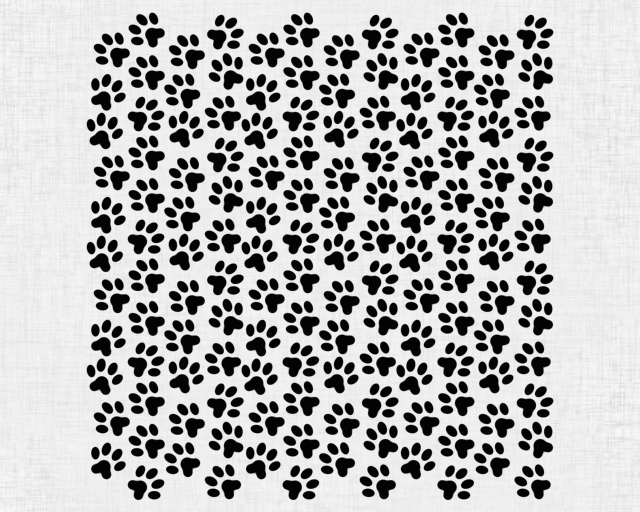
Write a WebGL 2 fragment shader that draws this pattern.

```glsl
#version 300 es
precision highp float;

uniform vec2 u_resolution;
out vec4 outColor;

// Lengths are fractions of the canvas height
#define COLUMNS 12
#define ROWS 12
#define COL_PITCH 0.0756
#define ROW_PITCH 0.0800
#define TOP_MARGIN 0.0577
#define PAW_SIZE 0.0326
#define EDGE_PIXELS 0.8
#define WEAVE 0.045
#define PAPER vec3(0.932)
#define INK vec3(0.012)

// The motif varies over four columns (matrix columns) and three rows
const mat4x3 TILT = mat4x3(-52, 28, 18,  -54, -54, 60,  -51, -51, 25,  60, -30, -54);
const mat4x3 SWAY = mat4x3(.08, .02, -.07,  -.02, -.02, .05,  .02, -.10, .03,  .10, .08, -.05);
const mat4x3 DROP = mat4x3(-.02, -.01, -.07,  0, .04, .07,  .02, -.02, -.11,  .07, -.02, .03);

float hash(vec2 p) {
    vec3 q = fract(vec3(p.xyx) * 0.1031);
    q += dot(q, q.yzx + 33.33);
    return fract((q.x + q.y) * q.z);
}

float noise(vec2 p) {
    vec2 i = floor(p), f = fract(p);
    f = f * f * (3.0 - 2.0 * f);
    return mix(mix(hash(i), hash(i + vec2(1, 0)), f.x),
               mix(hash(i + vec2(0, 1)), hash(i + vec2(1, 1)), f.x), f.y);
}

// Coordinates along a clockwise-tilted frame
vec2 tilted(vec2 p, float degrees) {
    float a = radians(degrees), c = cos(a), s = sin(a);
    return vec2(c * p.x - s * p.y, s * p.x + c * p.y);
}

float smoothMin(float a, float b, float k) {
    float h = max(k - abs(a - b), 0.0) / k;
    return min(a, b) - 0.25 * h * h * k;
}

float ellipse(vec2 p, vec2 radii) {
    p += 1e-4;
    float k = length(p / radii);
    return k * (k - 1.0) / length(p / (radii * radii));
}

// Four toes over a three-lobed pad, pointing up
float paw(vec2 p) {
    p.y += 0.65;
    p.x = abs(p.x);
    float innerToe = ellipse(tilted(p - vec2(0.36, 1.14), 9.0), vec2(0.265, 0.40));
    float outerToe = ellipse(tilted(p - vec2(0.83, 0.62), 30.0), vec2(0.25, 0.375));
    float crown = length(p - vec2(0.0, 0.14)) - 0.40;
    float lobe = length(p - vec2(0.36, -0.20)) - 0.28;
    return min(smoothMin(crown, lobe, 0.22), min(innerToe, outerToe));
}

// p.x runs from the canvas centre, p.y down from the top
float pawField(vec2 p) {
    float d = 1.0;
    float middle = 0.5 * float(COLUMNS - 1);
    int nearCol = int(floor(p.x / COL_PITCH + middle + 0.5));
    for (int i = -1; i <= 1; i++) {
        int col = nearCol + i;
        if (col < 0 || col >= COLUMNS) continue;
        int even = 1 - (col & 1);
        float first = TOP_MARGIN + 0.5 * float(even) * ROW_PITCH;
        int nearRow = int(floor((p.y - first) / ROW_PITCH + 0.5));
        for (int j = -1; j <= 1; j++) {
            int row = nearRow + j;
            if (row < 0 || row >= ROWS - even) continue;
            int c = col & 3, r = row % 3;
            vec2 centre = vec2((float(col) - middle + SWAY[c][r]) * COL_PITCH,
                               first + (float(row) + DROP[c][r]) * ROW_PITCH);
            vec2 q = (p - centre) * vec2(1, -1) / PAW_SIZE;
            d = min(d, paw(tilted(q, TILT[c][r])) * PAW_SIZE);
        }
    }
    return d;
}

// Broken threads running across and down
float linen(vec2 p) {
    float across = noise(p * vec2(14, 330)) * noise(p * vec2(70, 330) + 17.0);
    float down = noise(p * vec2(330, 14) + 41.0) * noise(p * vec2(330, 70) + 73.0);
    float patches = 0.6 + 0.8 * noise(p * 5.0 + 9.0);
    return (across + down - 0.5) * patches + 0.25 * (noise(p * 300.0) - 0.5);
}

void main() {
    vec2 p = gl_FragCoord.xy / u_resolution.y;
    vec2 fromTop = vec2(p.x - 0.5 * u_resolution.x / u_resolution.y, 1.0 - p.y);

    // Cloth, with threads a little stronger toward the sides
    float side = smoothstep(0.35, 0.62, abs(fromTop.x));
    vec3 color = PAPER - WEAVE * (1.0 + 0.5 * side) * linen(p + 3.0);

    // Printed paws
    float edge = EDGE_PIXELS / u_resolution.y;
    color = mix(INK, color, smoothstep(-edge, edge, pawField(fromTop)));
    outColor = vec4(color, 1.0);
}
```
